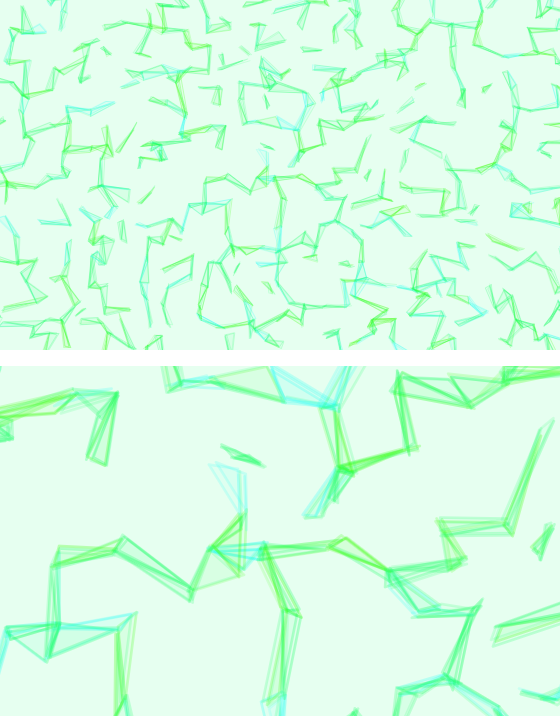
Top: the whole. Bottom: its middle third, enlarged.
A Shadertoy shader for this pattern:

```glsl
const vec3 PAPER = vec3(0.90, 1.00, 0.94);
const vec3 GREEN = vec3(0.08, 1.00, 0.38);
const vec3 LIME  = vec3(0.22, 1.00, 0.02);
const vec3 CYAN  = vec3(0.12, 1.00, 0.96);

const float ROWS = 18.0;        // lattice rows over the canvas height
const float PATCH = 2.5;        // lattice cells per cellular patch
const float KEEP = 0.73;        // share of patch borders that are drawn
const float CHIPS = 0.075;      // share of nodes with a loose chip
const float WOBBLE = 0.15;      // shift between copies of one sliver
const float HALF_LINE = 0.023;
const float LINE_ALPHA = 0.20;
const float FILL_ALPHA = 0.035;
const int COPIES = 5;

vec2 hash2(vec2 p) {
    vec3 q = fract(p.xyx * vec3(0.1031, 0.1030, 0.0973));
    q += dot(q, q.yzx + 33.33);
    return fract((q.xx + q.yz) * q.zy);
}

vec2 direction(float turn) {
    return vec2(cos(6.2832 * turn), sin(6.2832 * turn));
}

// Cellular noise: the id of the nearest scattered seed.
vec2 patchId(vec2 p) {
    vec2 home = floor(p), nearest = home;
    float best = 9.0;
    for (int j = -1; j <= 1; j++)
    for (int i = -1; i <= 1; i++) {
        vec2 id = home + vec2(i, j);
        vec2 toSeed = id + hash2(id + 71.0) - p;
        float d = dot(toSeed, toSeed);
        if (d < best) { best = d; nearest = id; }
    }
    return nearest;
}

bool isBorder(vec2 a, vec2 b) {
    return patchId(a / PATCH) != patchId(b / PATCH);
}

vec2 node(vec2 cell) {
    return cell + 0.08 + 0.84 * hash2(cell + 13.0);
}

// Second point of a node, which gives the ribbon its width.
vec2 flare(vec2 cell) {
    vec2 h = hash2(cell + 37.0);
    return direction(h.x) * (0.2 + 0.18 * h.y + 0.3 * pow(h.y, 8.0));
}

float cross2(vec2 a, vec2 b) {
    return a.x * b.y - a.y * b.x;
}

float segmentDistance(vec2 p, vec2 a, vec2 b) {
    vec2 ab = b - a, ap = p - a;
    return length(ap - ab * clamp(dot(ap, ab) / max(dot(ab, ab), 1e-5), 0.0, 1.0));
}

// Signed distance, negative inside.
float triangleDistance(vec2 p, vec2 a, vec2 b, vec2 c) {
    float d = min(segmentDistance(p, a, b), min(segmentDistance(p, b, c), segmentDistance(p, c, a)));
    vec3 side = vec3(cross2(b - a, p - a), cross2(c - b, p - b), cross2(a - c, p - c));
    bool inside = all(greaterThan(side, vec3(0.0))) || all(lessThan(side, vec3(0.0)));
    return inside ? -d : d;
}

vec3 inkColor(float tint) {
    return tint > 0.70 ? CYAN : tint < 0.30 ? LIME : GREEN;
}

// A bundle of shifted, translucent triangles from a to b.
vec3 drawBundle(vec3 color, vec2 p, vec2 a, vec2 b, vec2 flareA, vec2 flareB, vec2 seed, float pixel) {
    float edgeTint = hash2(seed + 5.0).x;
    for (int k = 0; k < COPIES; k++) {
        vec2 key = seed + 19.7 * float(k + 1);
        vec2 shiftA = (hash2(key) - 0.5) * WOBBLE;
        vec2 shiftB = (hash2(key + 91.0) - 0.5) * WOBBLE;
        vec2 h = hash2(key + 53.0);
        vec2 tip = k % 2 == 0 ? a + flareA + shiftB : b + flareB + shiftA;
        float d = triangleDistance(p, a + shiftA, b + shiftB, tip);
        float line = clamp((HALF_LINE - abs(d)) / pixel + 0.5, 0.0, 1.0);
        float fill = clamp(0.5 - d / pixel, 0.0, 1.0);
        float alpha = LINE_ALPHA * (0.6 + 0.8 * h.y) * line + FILL_ALPHA * fill;
        color = mix(color, inkColor(mix(edgeTint, h.x, 0.45)), alpha);
    }
    return color;
}

void mainImage(out vec4 fragColor, in vec2 fragCoord) {
    float pixel = ROWS / iResolution.y;
    vec2 p = fragCoord * pixel;
    vec2 home = floor(p);
    vec3 color = PAPER;
    for (int j = -2; j <= 1; j++)
    for (int i = -2; i <= 1; i++) {
        vec2 cell = home + vec2(i, j);
        vec2 a = node(cell), flareA = flare(cell);
        // Ribbons follow the patch borders, with gaps.
        for (int axis = 0; axis < 2; axis++) {
            vec2 along = axis == 0 ? vec2(1, 0) : vec2(0, 1);
            vec2 next = cell + along;
            vec2 seed = cell + 211.0 * float(axis + 1);
            if (hash2(seed).y < KEEP && isBorder(cell, cell - along.yx))
                color = drawBundle(color, p, a, node(next), flareA, flare(next), seed, pixel);
        }
        // Loose chips.
        vec2 h = hash2(cell + 617.0);
        if (h.x < CHIPS) {
            vec2 reach = direction(h.y) * 0.55;
            color = drawBundle(color, p, a, a + reach, 0.8 * flareA, 0.4 * flareA, cell + 809.0, pixel);
        }
    }
    fragColor = vec4(color, 1.0);
}
```
